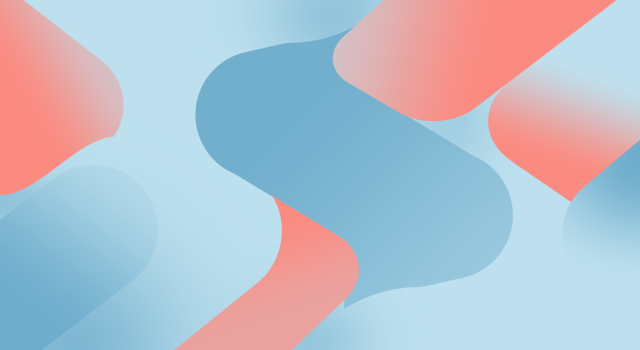
Reproduce this background procedurally as a Shadertoy shader.

```glsl
const vec3 SKY = vec3(0.745, 0.88, 0.935);
const vec3 BLUE = vec3(0.435, 0.68, 0.80);
const vec3 CORAL = vec3(0.985, 0.545, 0.505);

// Signed distance to the line a-b, positive on the right of its direction
float side(vec2 p, vec2 a, vec2 b) {
    vec2 d = normalize(b - a);
    return dot(p - a, vec2(d.y, -d.x));
}

// Intersection of two regions with a rounded corner
float roundMax(float a, float b, float r) {
    return min(max(a, b), -r) + length(max(vec2(a, b) + r, 0.0));
}

float capsule(vec2 p, vec2 a, vec2 b, float r) {
    vec2 ab = b - a;
    return length(p - a - ab * clamp(dot(p - a, ab) / dot(ab, ab), 0.0, 1.0)) - r;
}

// One half of the S ribbon: diagonal band, round cap and flared neck
float halfRibbon(vec2 q) {
    vec2 along = vec2(0.857, -0.515);
    vec2 local = abs(vec2(dot(q, along), dot(q, vec2(-along.y, along.x))));
    float band = max(local.x - 1.27, local.y - 0.83);
    float cap = capsule(q, vec2(-1.14, 0.60), vec2(-0.72, 0.695), 0.765);
    float rise = q.x + 0.75;
    float neck = max(q.y - 1.46 - 0.34 * rise * rise, abs(q.x + 0.30) - 0.42);
    neck = max(neck, -q.y);
    return min(band, min(cap, neck));
}

float glow(vec2 p, vec2 center, vec2 size) {
    vec2 d = (p - center) / size;
    return exp(-dot(d, d));
}

void paint(inout vec3 color, vec3 ink, float dist) {
    float soft = 5.5 / iResolution.x;
    color = mix(color, ink, smoothstep(soft, -soft, dist));
}

void mainImage(out vec4 fragColor, in vec2 fragCoord) {
    vec2 p = fragCoord / iResolution.xy * vec2(7.68, 4.18);

    // Pale sky with soft blue shadows
    float shade = 0.8 * glow(p, vec2(0.9, 0.0), vec2(1.3));
    shade += 0.55 * glow(p, vec2(4.0, 4.0), vec2(0.85, 0.65));
    shade += 0.50 * glow(p, vec2(3.7, 0.1), vec2(0.75, 0.6));
    shade += 0.35 * glow(p, vec2(5.4, 2.7), vec2(0.6));
    shade += 0.50 * glow(p, vec2(0.0, 1.8), vec2(0.7, 0.4));
    vec3 color = mix(SKY, BLUE, min(shade, 0.85));

    // Lower left blue capsule
    float fade = smoothstep(0.7, 3.4, dot(p, vec2(0.75, 1.0)));
    paint(color, mix(BLUE, SKY, 0.85 * fade),
        capsule(p, vec2(1.12, 1.44), vec2(-1.27, -0.38), 0.77));

    // Left coral lobe over a wavy lower edge
    float lobe = roundMax(side(p, vec2(1.15, 3.51), vec2(0.45, 4.05)),
                          side(p, vec2(1.25, 2.40), vec2(1.75, 3.05)), 0.66);
    float wave = mix(1.85, 2.55, smoothstep(0.0, 1.4, p.x));
    fade = smoothstep(2.0, 3.5, dot(p, vec2(1.0, 0.6)));
    paint(color, mix(CORAL, SKY, 0.65 * fade), max(lobe, 0.8 * (wave - p.y)));

    // Central S ribbon, symmetric about its middle
    vec2 q = p - vec2(4.25, 2.21);
    fade = smoothstep(-1.2, 2.6, dot(q, vec2(0.7, -0.75)));
    paint(color, mix(BLUE, SKY, 0.03 + 0.52 * fade), min(halfRibbon(q), halfRibbon(-q)));

    // Lower coral tail, hollowed by a round bay
    float tail = roundMax(side(p, vec2(3.5, 0.0), vec2(4.0, 0.47)),
                          side(p, vec2(4.0, 1.40), vec2(3.25, 1.85)), 0.62);
    float bay = roundMax(side(p, vec2(2.09, 0.0), vec2(3.0, 0.73)),
                         side(p, vec2(3.5, 1.45), vec2(3.05, 2.2)), 0.68);
    fade = smoothstep(1.7, 0.3, p.y - 0.35 * (p.x - 3.4));
    paint(color, mix(CORAL, SKY, 0.28 * fade), max(tail, -bay));

    // Right coral lobe dissolving into the sky
    lobe = roundMax(side(p, vec2(7.4, 4.18), vec2(5.95, 3.08)),
                    side(p, vec2(6.1, 2.28), vec2(6.7, 1.87)), 0.78);
    lobe = max(lobe, side(p, vec2(6.82, 1.74), vec2(7.68, 2.48)));
    fade = smoothstep(4.5, 5.9, dot(p, vec2(0.35, 1.0)));
    paint(color, mix(CORAL, SKY, fade), lobe);

    // Lower right blue lobe
    lobe = roundMax(side(p, vec2(7.68, 2.51), vec2(6.95, 1.90)),
                    side(p, vec2(6.6, 1.25), vec2(7.2, 0.7)), 0.8);
    fade = smoothstep(0.1, 1.7, length((p - vec2(7.75, 2.3)) * vec2(1.0, 1.15)));
    paint(color, mix(BLUE, mix(SKY, BLUE, 0.06 * smoothstep(0.6, 1.4, p.y)), fade), lobe);

    // Upper coral slab
    float slab = roundMax(side(p, vec2(4.60, 4.18), vec2(4.25, 3.86)),
                          side(p, vec2(4.30, 3.12), vec2(4.85, 2.80)), 0.45);
    slab = roundMax(slab, side(p, vec2(5.95, 3.08), vec2(7.4, 4.18)), 0.5);
    fade = smoothstep(3.7, 5.9, p.x - 0.25 * (p.y - 3.4));
    paint(color, mix(CORAL, SKY, 0.65 * (1.0 - fade)), slab);

    fragColor = vec4(color, 1.0);
}
```
